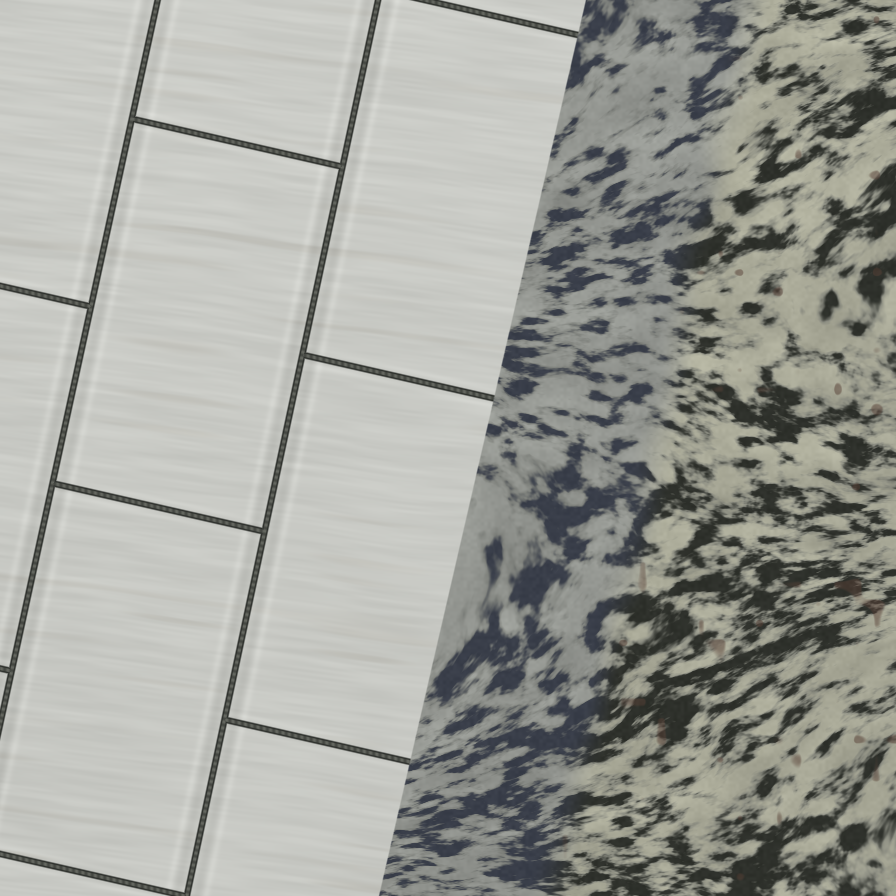
Reproduce this texture procedurally as a Shadertoy shader.

```glsl
float hash(vec2 p) {
    return fract(sin(dot(p, vec2(127.1, 311.7))) * 43758.5453);
}

float noise(vec2 p) {
    vec2 i = floor(p), f = fract(p);
    f = f * f * (3.0 - 2.0 * f);
    return mix(mix(hash(i), hash(i + vec2(1, 0)), f.x),
               mix(hash(i + vec2(0, 1)), hash(i + vec2(1, 1)), f.x), f.y);
}

float fbm(vec2 p) {
    float sum = 0.0, amp = 0.5;
    for (int i = 0; i < 4; i++) {
        sum += amp * noise(p);
        p = mat2(1.9, 0.4, -0.4, 1.9) * p + 17.3;
        amp *= 0.55;
    }
    return sum;
}

// Soft elliptical patch
float patchAt(vec2 p, vec2 center, vec2 size) {
    vec2 d = (p - center) / size;
    return exp(-dot(d, d));
}

vec3 granite(vec2 p) {
    // The grain direction swings from rising to falling and back
    float shear = 0.12 + 0.3 * cos(p.y * 9.8 - 1.5);
    vec2 q = vec2(p.x, p.y + shear * (p.x - 0.8));
    q += 0.012 * (vec2(noise(p * 22.0), noise(p * 22.0 + 40.0)) - 0.5);

    // Cool reflection on the left, warm stone on the right
    float seam = 0.835 - 0.215 * p.y + 0.03 * (noise(p * 14.0) - 0.5);
    float warm = smoothstep(-0.025, 0.025, p.x - seam);
    vec3 base = mix(vec3(0.58, 0.59, 0.57), vec3(0.67, 0.67, 0.60), warm);
    vec3 dark = mix(vec3(0.20, 0.22, 0.27), vec3(0.15, 0.16, 0.14), warm);

    // Denser mineral bands
    float density = 0.34 * (fbm(q * vec2(5.0, 12.0) + 3.0) - 0.48);
    density += 0.13 * patchAt(p, vec2(0.88, 0.475), vec2(0.13, 0.035));
    density += 0.13 * patchAt(p, vec2(0.68, 0.585), vec2(0.07, 0.05));
    density += 0.08 * patchAt(p, vec2(0.83, 0.65), vec2(0.10, 0.04));
    density += 0.11 * patchAt(p, vec2(0.58, 0.77), vec2(0.10, 0.03));
    density += 0.11 * patchAt(p, vec2(0.76, 0.79), vec2(0.11, 0.04));
    density += 0.11 * patchAt(p, vec2(0.87, 0.97), vec2(0.15, 0.04));
    density += 0.09 * patchAt(p, vec2(0.57, 0.92), vec2(0.06, 0.06));
    density -= 0.12 * patchAt(p, vec2(0.87, 0.36), vec2(0.12, 0.06));
    density -= 0.10 * patchAt(p, vec2(0.88, 0.86), vec2(0.12, 0.03));
    density -= 0.07 * patchAt(p, vec2(0.56, 0.62), vec2(0.04, 0.04));

    // Clouds, gray veil and sharp flecks
    float fleck = fbm(q * vec2(42.0, 78.0)) + density;
    vec3 col = base * (0.86 + 0.28 * fbm(q * vec2(14.0, 25.0) + 9.0));
    col = mix(col, vec3(0.43, 0.44, 0.42), 0.65 * smoothstep(0.40, 0.62, fleck));
    col = mix(col, dark, 0.92 * smoothstep(0.53, 0.69, fleck));
    float rust = smoothstep(0.89, 0.95, noise(p * 46.0 + 7.0));
    col = mix(col, vec3(0.34, 0.25, 0.21), 0.5 * rust * warm);
    return col + 0.035 * (noise(p * 260.0) - 0.5);
}

vec3 tiles(vec2 p, float px) {
    float jointA = p.x - (0.176 - 0.2176 * p.y);
    float jointB = p.x - (0.422 - 0.2135 * p.y);
    float along = p.y - 0.228 * p.x;
    bool middle = jointA > 0.0 && jointB < 0.0;
    float row = mod(along - (middle ? 0.099 : 0.319) + 0.2135, 0.427) - 0.2135;
    float side = abs(jointA) < abs(jointB) ? jointA : jointB;
    float dSide = abs(side) * 0.977, dRow = abs(row) * 0.975;

    // Brushed glaze
    vec2 g = vec2(p.x, p.y - 0.13 * p.x + 0.006 * noise(p * 9.0));
    float streak = noise(g * vec2(9.0, 150.0)) + 0.7 * noise(g * vec2(24.0, 330.0));
    float vein = smoothstep(0.72, 0.95, noise(g * vec2(5.0, 85.0) + 31.0));
    vec3 col = vec3(0.785, 0.79, 0.77) + 0.035 * (streak - 0.85);
    col -= vein * vec3(0.025, 0.03, 0.035);
    col += 0.02 * (0.5 - p.y) * (1.0 - p.x);

    // Beveled rims
    col -= 0.045 * exp(-pow((dSide - 0.011) / 0.006, 2.0));
    col += 0.035 * exp(-pow((dSide - 0.021) / 0.004, 2.0));
    col += 0.025 * exp(-pow((dRow - 0.009) / 0.003, 2.0));

    // Dark joints with a ribbed gray core
    float d = min(dSide, dRow);
    float rib = 0.5 + 0.5 * sin((dSide < dRow ? along : p.x) * 900.0);
    float core = smoothstep(0.0025, 0.0005, abs(d - 0.0004));
    vec3 joint = mix(vec3(0.17, 0.18, 0.165), vec3(0.42, 0.43, 0.40), core * (0.4 + 0.5 * rib));
    return mix(col, joint, 1.0 - smoothstep(0.0036 - px, 0.0036 + px, d));
}

void mainImage(out vec4 fragColor, in vec2 fragCoord) {
    vec2 p = fragCoord / iResolution.xy;
    p.y = 1.0 - p.y;
    float px = 1.0 / iResolution.y;
    float edge = p.x - (0.654 - 0.231 * p.y);
    vec3 col = mix(tiles(p, px), granite(p), smoothstep(-px, px, edge));
    fragColor = vec4(col, 1.0);
}
```
